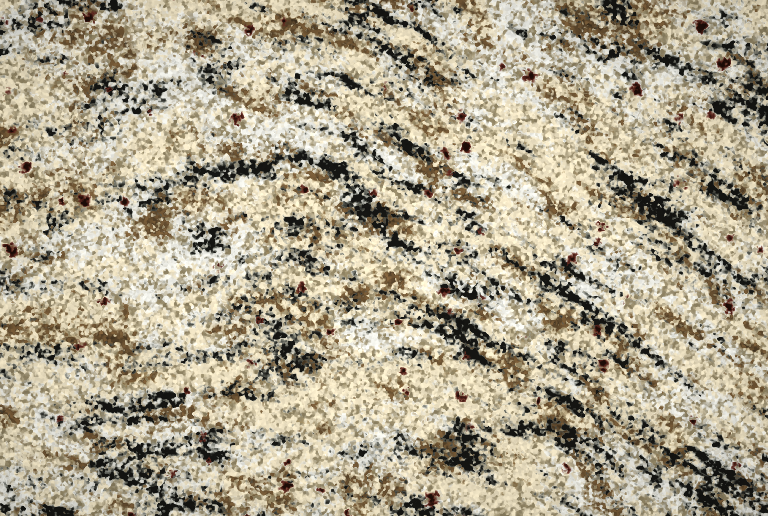
Reproduce this texture procedurally as a Shadertoy shader.

```glsl
const vec3 CREAM  = vec3(0.98, 0.93, 0.80);
const vec3 WHITE  = vec3(0.97, 0.97, 0.94);
const vec3 SAND   = vec3(0.58, 0.53, 0.40);
const vec3 OCHRE  = vec3(0.62, 0.53, 0.36);
const vec3 HAZE   = vec3(0.60, 0.61, 0.58);
const vec3 SLATE  = vec3(0.32, 0.33, 0.30);
const vec3 INK    = vec3(0.08, 0.08, 0.07);
const vec3 RUST   = vec3(0.36, 0.27, 0.16);
const vec3 GARNET = vec3(0.40, 0.17, 0.13);
const vec3 CORE   = vec3(0.12, 0.05, 0.03);

const float GRAIN_SCALE    = 105.0;           // crystals per canvas height
const float DUST_SCALE     = 190.0;
const float GRAIN_SHARP    = 7.0;
const vec2  VEIN_SCALE     = vec2(10.0, 32.0); // along and across the flow
const vec2  RUST_SCALE     = vec2(13.0, 22.0);
const vec2  CLOUD_SCALE    = vec2(7.0, 14.0);
const float CLUSTER_SCALE  = 4.0;
const float RAGGED         = 0.6;             // how far grains break up patches
const float GARNET_SCALE   = 15.0;
const float GARNET_CHANCE  = 0.2;
const float VIGNETTE       = 0.35;

vec3 hash3(vec2 p) {
    vec3 q = fract(p.xyx * vec3(0.1031, 0.1030, 0.0973));
    q += dot(q, q.yxz + 33.33);
    return fract((q.xxy + q.yzz) * q.zyx);
}

float valueNoise(vec2 p) {
    vec2 i = floor(p), f = fract(p);
    f = f * f * (3.0 - 2.0 * f);
    vec2 e = vec2(1.0, 0.0);
    return mix(mix(hash3(i).x, hash3(i + e).x, f.x),
               mix(hash3(i + e.yx).x, hash3(i + e.xx).x, f.x), f.y);
}

float fbm(vec2 p) {
    float sum = 0.0, amp = 0.5;
    for (int i = 0; i < 4; i++) {
        sum += amp * valueNoise(p);
        p = p * 2.03 + 17.3;
        amp *= 0.5;
    }
    return sum / 0.9375;
}

// Soft cellular noise: three random values per crystal, blended at the borders
vec3 grains(vec2 p) {
    vec2 cell = floor(p);
    vec3 sum = vec3(0.0);
    float total = 0.0;
    for (int y = -1; y <= 1; y++)
    for (int x = -1; x <= 1; x++) {
        vec2 id = cell + vec2(x, y);
        vec2 d = id + hash3(id + 71.0).xy - p;
        float w = exp(-GRAIN_SHARP * dot(d, d));
        sum += w * hash3(id);
        total += w;
    }
    return sum / total;
}

// Scattered ragged crystals: x = coverage, y = dark core
vec2 garnets(vec2 p, float wobble) {
    vec2 cell = floor(p), cover = vec2(0.0);
    for (int y = -1; y <= 1; y++)
    for (int x = -1; x <= 1; x++) {
        vec2 id = cell + vec2(x, y);
        vec3 place = hash3(id + 211.0), kind = hash3(id + 503.0);
        float radius = mix(0.06, 0.2, kind.y * kind.y);
        float d = length(id + place.xy - p) + wobble * 0.3 - radius;
        float present = step(kind.x, GARNET_CHANCE);
        float body = 1.0 - smoothstep(-0.05, 0.04, d);
        float core = 1.0 - smoothstep(-0.13, -0.02, d);
        cover = max(cover, present * vec2(body, core));
    }
    return cover;
}

// Bends the plane so that lines of constant y follow the streaks
vec2 flow(vec2 p) {
    float bend = 0.05 * p.x + 0.18 * p.x * p.x;
    bend += 0.06 * sin(4.0 * p.x + 3.0 * p.y + 0.24);
    bend += 0.008 * sin(17.0 * p.x - 9.0 * p.y);
    return vec2(p.x, p.y + bend);
}

void mainImage(out vec4 fragColor, in vec2 fragCoord) {
    vec2 p = fragCoord / iResolution.y;
    vec2 q = flow(p);
    vec3 grain = grains(p * GRAIN_SCALE);
    vec3 dust = grains(p * DUST_SCALE + 400.0);
    vec3 speck = mix(grain, dust, 0.5);
    vec3 rough = (speck - 0.5) * RAGGED;

    // Streak and rust fields
    float vein = fbm(q * VEIN_SCALE + 11.0) + rough.z;
    vein += 0.4 * (fbm(p * CLUSTER_SCALE + 5.0) - 0.5);
    float rust = fbm(q * RUST_SCALE + 131.0) + rough.y + 0.25 * (vein - 0.5);

    // Pale ground, whiter beside the streaks, with sandy crystals
    float cloud = fbm(q * CLOUD_SCALE + 53.0) + rough.y + 0.5 * (vein - 0.5);
    vec3 col = mix(CREAM, WHITE, smoothstep(0.4, 0.68, cloud));
    col = mix(col, SAND, smoothstep(0.42, 0.86, speck.x));

    // Mineral layers, from pale halo to black flakes
    col = mix(col, HAZE, 0.6 * smoothstep(0.53, 0.7, vein));
    col = mix(col, OCHRE, 0.65 * smoothstep(0.56, 0.7, rust));
    col = mix(col, RUST * (0.6 + 0.8 * dust.y), 0.95 * smoothstep(0.66, 0.78, rust));
    col = mix(col, SLATE, smoothstep(0.64, 0.75, vein));
    col = mix(col, INK, smoothstep(0.71, 0.8, vein));

    // Garnets
    vec2 gem = garnets(p * GARNET_SCALE, speck.x - 0.5);
    col = mix(col, mix(GARNET, CORE, gem.y), gem.x);

    // Fine sparkle and darker corners
    col *= 0.93 + 0.16 * dust.z;
    vec2 c = fragCoord / iResolution.xy - 0.5;
    col *= 1.0 - VIGNETTE * dot(c, c);
    fragColor = vec4(clamp(col, 0.0, 1.0), 1.0);
}
```
